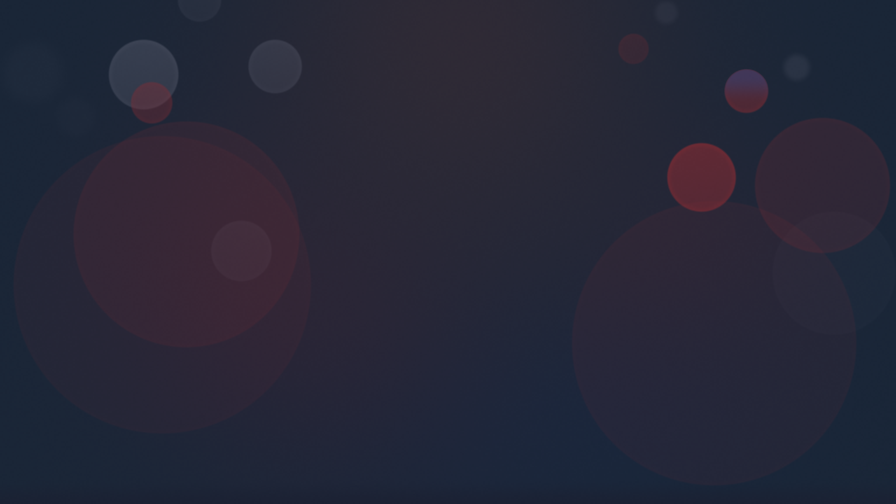
Write a Shadertoy shader that draws this background.

```glsl
const vec3 NAVY = vec3(0.100, 0.148, 0.215);
const vec3 DEEP_BLUE = vec3(0.098, 0.150, 0.235);
const vec3 WARM_GREY = vec3(0.182, 0.164, 0.208);
const vec3 PLUM = vec3(0.182, 0.142, 0.208);
const vec3 RED = vec3(0.530, 0.170, 0.200);
const vec3 SILVER = vec3(0.450, 0.460, 0.530);
const vec3 VIOLET = vec3(0.240, 0.225, 0.370);
const float RIM_WIDTH = 0.012;
const float RIM_GAIN = 0.22;
const float GRAIN = 0.004;

// Discs: centre x, centre y, radius, opacity, in units of canvas height
const vec4 RED_DISCS[8] = vec4[8](
    vec4(0.322, 0.435, 0.295, 0.09), vec4(0.370, 0.535, 0.224, 0.13),
    vec4(1.417, 0.319, 0.282, 0.10), vec4(1.632, 0.632, 0.134, 0.19),
    vec4(1.392, 0.648, 0.068, 0.56), vec4(0.301, 0.796, 0.041, 0.34),
    vec4(1.257, 0.903, 0.030, 0.19), vec4(1.481, 0.819, 0.043, 0.48));
const vec4 SILVER_DISCS[5] = vec4[5](
    vec4(0.285, 0.852, 0.069, 0.27), vec4(0.546, 0.868, 0.053, 0.20),
    vec4(0.396, 1.000, 0.043, 0.11), vec4(0.479, 0.502, 0.060, 0.10),
    vec4(1.655, 0.458, 0.122, 0.035));
const vec4 HAZY_DISCS[4] = vec4[4](
    vec4(0.065, 0.856, 0.058, 0.045), vec4(0.150, 0.768, 0.037, 0.030),
    vec4(1.322, 0.975, 0.022, 0.110), vec4(1.581, 0.866, 0.025, 0.160));

float hash(vec2 p) {
    return fract(sin(dot(p, vec2(12.99, 78.23))) * 43758.5);
}

// Soft elliptical falloff, 1 at the centre
float glow(vec2 p, vec2 centre, vec2 size) {
    vec2 d = (p - centre) / size;
    return exp(-dot(d, d));
}

float discMask(vec2 p, vec4 disc, float softness) {
    float d = length(p - disc.xy) - disc.z;
    return 1.0 - smoothstep(-softness, softness, d);
}

// Disc opacity with a faint rim and a vertical fade
float discAlpha(vec2 p, vec4 disc, float softness, float fade) {
    float d = length(p - disc.xy) - disc.z;
    float rim = smoothstep(-RIM_WIDTH, 0.0, d) * RIM_GAIN;
    float height = clamp((p.y - disc.y) / disc.z, -1.0, 1.0);
    return discMask(p, disc, softness) * disc.w * (1.0 + rim + fade * height);
}

vec3 backdrop(vec2 p) {
    vec3 col = NAVY;
    col = mix(col, DEEP_BLUE, glow(p, vec2(1.04, 0.20), vec2(0.50, 0.28)));
    col = mix(col, PLUM, 0.75 * glow(p, vec2(0.62, 0.42), vec2(0.36, 0.36)));
    col = mix(col, PLUM, 0.35 * glow(p, vec2(1.34, 0.56), vec2(0.28, 0.24)));
    col = mix(col, WARM_GREY, glow(p, vec2(0.91, 0.92), vec2(0.42, 0.46)));
    // Darker band along the lower edge
    return mix(col, vec3(0.105, 0.125, 0.195), 0.7 * (1.0 - smoothstep(0.0, 0.05, p.y)));
}

void mainImage(out vec4 fragColor, in vec2 fragCoord) {
    vec2 p = fragCoord / iResolution.y;
    float edge = max(0.0025, 1.0 / iResolution.y);
    vec3 col = backdrop(p);

    // Sharp translucent discs
    for (int i = 0; i < SILVER_DISCS.length(); i++)
        col = mix(col, SILVER, discAlpha(p, SILVER_DISCS[i], edge, 0.15));
    for (int i = 0; i < RED_DISCS.length(); i++)
        col = mix(col, RED, discAlpha(p, RED_DISCS[i], edge, 0.10));

    // Out-of-focus discs
    for (int i = 0; i < HAZY_DISCS.length(); i++) {
        vec4 disc = HAZY_DISCS[i];
        col = mix(col, SILVER, disc.w * discMask(p, disc, 0.35 * disc.z));
    }

    // Violet cap on the small two-tone disc
    vec4 capped = RED_DISCS[7];
    float cap = smoothstep(-0.6, 0.7, (p.y - capped.y) / capped.z);
    col = mix(col, VIOLET, 0.85 * cap * discMask(p, capped, edge));

    // Fine dither against banding
    col += GRAIN * (hash(floor(p * 288.0)) - 0.5);
    fragColor = vec4(col, 1.0);
}
```
